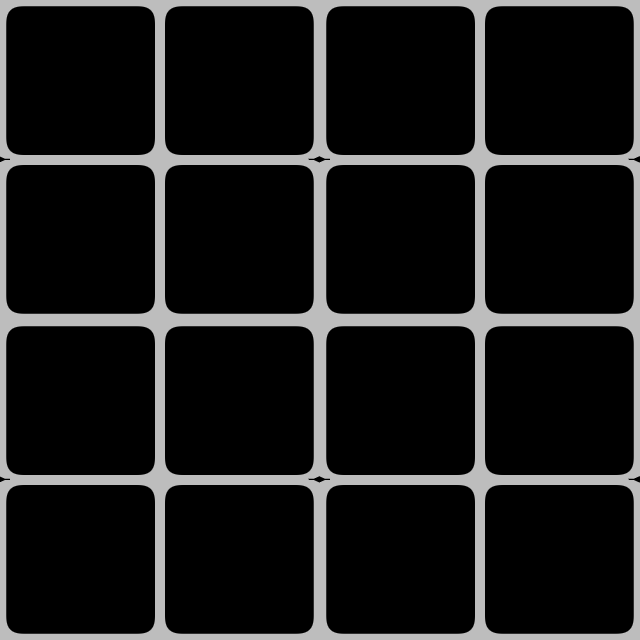
This pattern is drawn by a WebGL 1 fragment shader. Its source:

```glsl
precision highp float;

// Black rounded tiles on grey lines: a mirrored cell alternates wide and
// narrow lines, tile corners are superellipses, and a small black spindle
// sits where each wide upright line crosses a narrow level line.

uniform vec2 u_resolution;

// Lengths are fractions of one cell, which holds two by two tiles.
#define CELLS 2.0
#define WIDE_HALF (5.0 / 256.0)
#define NARROW_HALF (4.0 / 256.0)
#define CORNER_RADIUS (16.0 / 256.0)
#define CORNER_POWER 3.0
#define SPINDLE_CENTER vec2(-0.5, 128.5) / 256.0
#define SPINDLE_TAIL (vec2(8.5, 0.5) / 256.0)
#define SPINDLE_HEIGHT (2.5 / 256.0)
#define SPINDLE_SLOPE 0.45
#define LINE_COLOR vec3(0.74)
#define TILE_COLOR vec3(0.0)

// Offset from the nearest repeat of the cell origin, in -0.5 to 0.5.
vec2 wrapCell(vec2 p) {
  return fract(p + 0.5) - 0.5;
}

// Box whose corners follow a superellipse.
float roundedTile(vec2 p, float halfSize) {
  vec2 d = abs(p) - halfSize + CORNER_RADIUS;
  vec2 c = pow(max(d, 0.0), vec2(CORNER_POWER));
  float corner = pow(c.x + c.y, 1.0 / CORNER_POWER);
  return corner + min(max(d.x, d.y), 0.0) - CORNER_RADIUS;
}

// Thin level bar joined with a flat diamond.
float spindle(vec2 p) {
  p = abs(p);
  vec2 bar = p - SPINDLE_TAIL;
  float diamond = p.y + SPINDLE_SLOPE * p.x - SPINDLE_HEIGHT;
  return min(max(bar.x, bar.y), diamond);
}

// Coverage of a shape, smoothed over one pixel.
float coverage(float dist, float pixel) {
  return clamp(0.5 - dist / pixel, 0.0, 1.0);
}

void main() {
  vec2 cell = gl_FragCoord.xy / u_resolution * CELLS;
  float pixel = CELLS / min(u_resolution.x, u_resolution.y);

  // Mirror each cell so that one tile serves all four quarters.
  vec2 quarter = abs(wrapCell(cell));
  float center = 0.25 + 0.5 * (WIDE_HALF - NARROW_HALF);
  float halfSize = 0.25 - 0.5 * (WIDE_HALF + NARROW_HALF);
  float tile = roundedTile(quarter - center, halfSize);

  float mark = spindle(wrapCell(cell - SPINDLE_CENTER));
  float ink = coverage(min(tile, mark), pixel);
  gl_FragColor = vec4(mix(LINE_COLOR, TILE_COLOR, ink), 1.0);
}
```
